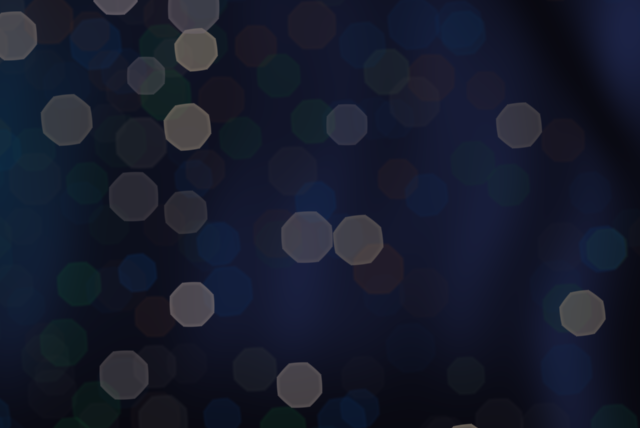
This background is drawn by a Shadertoy shader. Its source:

```glsl
const vec3 NIGHT = vec3(0.030, 0.030, 0.058);
const vec3 NAVY = vec3(0.105, 0.133, 0.265);
const vec3 TEAL = vec3(0.045, 0.170, 0.265);
const vec3 WARM = vec3(0.47, 0.43, 0.38);
const vec3 GREEN = vec3(0.06, 0.29, 0.16);
const vec3 AZURE = vec3(0.05, 0.17, 0.34);
const vec3 UMBER = vec3(0.25, 0.15, 0.13);
const vec3 SLATE = vec3(0.21, 0.20, 0.23);
const float TAU = 6.2831853;
const float BLADES = 8.0;
const float EDGE = 0.0025;
const int DIM_LAYERS = 4;
const float DIM_CELL = 0.15;
const float BRIGHT_CELL = 0.19;

vec3 hash3(vec2 p) {
    vec3 q = fract(vec3(p.xyx) * vec3(0.1031, 0.1030, 0.0973));
    q += dot(q, q.yxz + 33.33);
    return fract((q.xxy + q.yzz) * q.zyx);
}

float glow(vec2 p, vec2 center, vec2 size) {
    vec2 q = (p - center) / size;
    return exp(-dot(q, q));
}

// Distance-like radius of a slightly rounded aperture polygon
float apertureRadius(vec2 p, float turn) {
    float sector = TAU / BLADES;
    float a = mod(atan(p.y, p.x + 1e-6) + turn, sector) - 0.5 * sector;
    float r = length(p);
    return mix(r * cos(a) * 1.03, r, 0.25);
}

// Blurred lights with dark gaps between them
vec3 backdrop(vec2 p) {
    vec2 w = p + 0.025 * vec2(sin(5.0 * p.y + 1.0) + 0.5 * sin(11.0 * p.y + 4.0 * p.x),
                              sin(4.0 * p.x + 2.0));
    float light = 0.75 * glow(w, vec2(0.00, 0.55), vec2(0.25, 0.65))
                + 0.85 * glow(w, vec2(0.66, 0.34), vec2(0.23, 0.36))
                + 0.72 * glow(w, vec2(1.08, 0.52), vec2(0.19, 0.45))
                + 0.85 * glow(w, vec2(1.36, 0.20), vec2(0.09, 0.42))
                + 0.85 * glow(w, vec2(1.48, 0.95), vec2(0.17, 0.28))
                + 0.45 * glow(w, vec2(0.72, 0.95), vec2(0.50, 0.28));
    light *= 1.0 + 0.10 * sin(17.0 * w.x + 2.0 * w.y) + 0.07 * sin(31.0 * w.x - 5.0 * w.y);

    // Slanted shadow at the upper right, and a darker floor
    vec2 slant = normalize(vec2(0.40, 0.22));
    float across = dot(w - vec2(1.25, 1.0), slant) / 0.065;
    light *= 1.0 - 0.88 * exp(-across * across) * smoothstep(0.40, 0.70, p.y);
    light *= mix(smoothstep(-0.12, 0.28, p.y), 1.0, smoothstep(1.15, 1.35, p.x));

    float cool = 0.8 * glow(p, vec2(0.0, 0.68), vec2(0.27, 0.45));
    return mix(NIGHT, mix(NAVY, TEAL, cool), clamp(light, 0.0, 1.0));
}

vec3 dimTint(float pick, vec2 center) {
    vec3 cool = mix(AZURE, GREEN, smoothstep(0.25, 0.40, pick));
    vec3 tint = mix(cool, SLATE, smoothstep(0.48, 0.58, pick));
    tint = mix(tint, UMBER, smoothstep(0.74, 0.84, pick));
    float teal = glow(center, vec2(0.0, 0.6), vec2(0.20, 0.35));
    return mix(tint, vec3(0.03, 0.28, 0.29), 0.7 * teal);
}

// One cellular layer of aperture discs painted over col
vec3 addDiscs(vec3 col, vec2 p, float cell, float seed, bool bright) {
    vec2 home = floor(p / cell);
    for (int j = -1; j <= 1; j++)
    for (int i = -1; i <= 1; i++) {
        vec2 id = home + vec2(i, j);
        vec3 place = hash3(id + 17.0 * seed + 51.0);
        vec3 look = hash3(id + 29.0 * seed + 113.0);
        vec2 center = (id + 0.15 + 0.7 * place.xy) * cell;

        float crowd = 1.0 - smoothstep(0.25, 1.15, center.x);
        float chance = bright ? mix(0.13, 0.34, crowd) : mix(0.26, 0.66, crowd);
        if (place.z > chance) continue;

        float radius = mix(0.044, 0.062, look.x);
        float r = apertureRadius(p - center, 0.25 + 0.15 * look.y);
        float soft = bright ? EDGE : 2.0 * EDGE;
        float disc = 1.0 - smoothstep(radius - soft, radius + soft, r);
        float rim = smoothstep(0.80, 0.98, r / radius);

        float strength = bright ? mix(0.25, 0.85, look.z) : mix(0.08, 0.42, look.z * look.z);
        vec3 tint = bright ? mix(WARM, vec3(0.42, 0.39, 0.42), look.y) : dimTint(look.y, center);
        col = mix(col, tint, disc * strength * (0.88 + 0.22 * rim));
    }
    return col;
}

void mainImage(out vec4 fragColor, in vec2 fragCoord) {
    vec2 p = fragCoord / iResolution.y;
    vec3 col = backdrop(p);

    for (int k = 0; k < DIM_LAYERS; k++) {
        float seed = float(k) + 1.0;
        vec2 shift = vec2(0.037, 0.061) * seed;
        col = addDiscs(col, p + shift, DIM_CELL, seed, false);
    }
    col = addDiscs(col, p, BRIGHT_CELL, 7.0, true);

    fragColor = vec4(col, 1.0);
}
```
